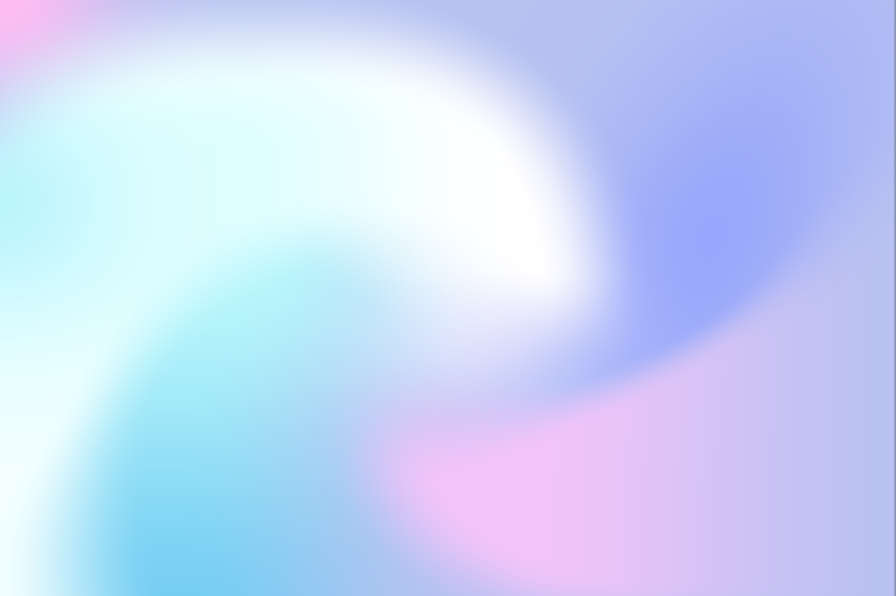
Reproduce this background procedurally as a WebGL 2 fragment shader.

```glsl
#version 300 es
precision highp float;
// Soft pastel swirl: a white crescent curling over cyan, blue and pink glows.

uniform vec2 u_resolution;
out vec4 fragColor;

// Colours
const vec3 PERIWINKLE = vec3(0.72, 0.76, 0.945);
const vec3 BLUE       = vec3(0.59, 0.65, 0.985);
const vec3 PINK       = vec3(0.955, 0.765, 0.98);
const vec3 CORNER     = vec3(1.0, 0.74, 0.95);
const vec3 MIST       = vec3(0.89, 0.89, 0.99);
const vec3 CYAN_LOW   = vec3(0.45, 0.80, 0.95);
const vec3 CYAN_HIGH  = vec3(0.72, 0.965, 0.985);
const vec3 ICE        = vec3(0.87, 0.995, 1.0);
const vec3 AQUA       = vec3(0.74, 0.96, 0.99);
const vec3 WHITE      = vec3(1.0);
const vec3 BORDER     = vec3(0.55, 0.58, 0.72);

// Placement, in units of the canvas height
const vec2 CREST_CENTER  = vec2(0.42, 0.51);
const vec2 CREST_RADII   = vec2(0.572, 0.455);
const float CREST_POWER  = 2.3;
const vec2 HOLLOW_CENTER = vec2(0.588, 0.118);
const vec2 HOLLOW_RADII  = vec2(0.461, 0.50);
const vec2 MIST_CENTER   = vec2(0.77, 0.46);
const vec2 MIST_SPREAD   = vec2(0.23, 0.15);
const vec2 BLUE_CENTER   = vec2(1.157, 0.55);
const vec2 BLUE_SPREAD   = vec2(0.235, 0.42);
const float BLUE_SLANT   = 0.4;
const vec2 PINK_CENTER   = vec2(1.1, 0.26);
const vec2 PINK_RADII    = vec2(0.475, 0.30);
const vec2 FOLD_LOWEST   = vec2(0.745, 0.288);
const float FOLD_BEND    = 0.714;
const float BORDER_WIDTH = 0.003;

float glow(vec2 offset, vec2 spread) {
    vec2 q = offset / spread;
    return exp(-dot(q, q));
}

// 1 above the curved fold between blue and pink, 0 below it
float aboveFold(vec2 p) {
    float dx = p.x - FOLD_LOWEST.x;
    float height = FOLD_LOWEST.y + FOLD_BEND * dx * dx;
    float softness = mix(0.11, 0.045, smoothstep(0.7, 1.0, p.x))
                   + 0.10 * smoothstep(1.2, 1.5, p.x);
    return smoothstep(-softness, softness, p.y - height);
}

// Crescent coverage: outer arch, minus the hollow, faded under the tip
float crescent(vec2 p) {
    vec2 arch = abs(vec2(p.x - CREST_CENTER.x, max(p.y - CREST_CENTER.y, 0.0)));
    arch = pow(arch / CREST_RADII + 1e-5, vec2(CREST_POWER));
    float archDist = pow(arch.x + arch.y, 1.0 / CREST_POWER);
    float outer = 1.0 - smoothstep(mix(0.74, 0.83, smoothstep(0.4, 0.85, p.x)), 1.17, archDist);

    float hollowDist = length((p - HOLLOW_CENTER) / HOLLOW_RADII);
    float raised = smoothstep(0.0, 0.4, p.y);
    float toTip = smoothstep(0.5, 0.8, p.x);
    float innerStart = mix(mix(0.70, 0.82, raised), 0.48, toTip);
    float inner = smoothstep(innerStart, mix(1.32, 1.12, raised), hollowDist);

    float tip = mix(1.0, smoothstep(0.39, 0.555, p.y), smoothstep(0.4, 0.8, p.x));
    return outer * inner * tip;
}

// Crescent tint: icy on the left, white at the tip
vec3 crescentColor(vec2 p) {
    float icy = (1.0 - smoothstep(0.35, 0.88, p.x)) * mix(0.4, 1.0, smoothstep(0.2, 0.6, p.y))
              * (1.0 - 0.6 * smoothstep(0.75, 0.95, p.y));
    vec3 color = mix(WHITE, ICE, icy);
    return mix(color, AQUA, glow(p - vec2(0.0, 0.66), vec2(0.18, 0.17)));
}

float pinkBody(vec2 p) {
    float d = length(min(p - PINK_CENTER, 0.0) / PINK_RADII);
    return (1.0 - smoothstep(0.76, 1.19, d)) * (1.0 - smoothstep(0.82, 1.56, p.x));
}

void main() {
    vec2 p = gl_FragCoord.xy / u_resolution.y;
    float upper = aboveFold(p);

    // Background with blue and corner glows
    vec2 blueOffset = p - BLUE_CENTER;
    blueOffset.x -= BLUE_SLANT * blueOffset.y;
    vec3 color = mix(PERIWINKLE, BLUE, upper * glow(blueOffset, BLUE_SPREAD));
    color = mix(color, CORNER, glow(p - vec2(0.0, 1.0), vec2(0.18, 0.15)));

    // Mist under the tip
    color = mix(color, MIST, glow(p - MIST_CENTER, MIST_SPREAD));

    // Cyan hollow, fading to the right and below the arch
    vec3 cyan = mix(CYAN_LOW, CYAN_HIGH, smoothstep(-0.08, 0.56, p.y));
    float raised = smoothstep(0.25, 0.58, p.y);
    float cyanMask = 1.0 - smoothstep(mix(0.3, 0.42, raised), mix(0.78, 0.9, raised), p.x);
    color = mix(color, cyan, cyanMask * (1.0 - smoothstep(0.62, 0.8, p.y)));

    // White crescent, then the pink fold in front
    color = mix(color, crescentColor(p), crescent(p));
    color = mix(color, PINK, pinkBody(p) * (1.0 - upper));

    // Thin darker border on the right
    float fromRight = u_resolution.x / u_resolution.y - p.x;
    color = mix(BORDER, color, smoothstep(0.5, 1.5, fromRight / BORDER_WIDTH));

    fragColor = vec4(color, 1.0);
}
```
